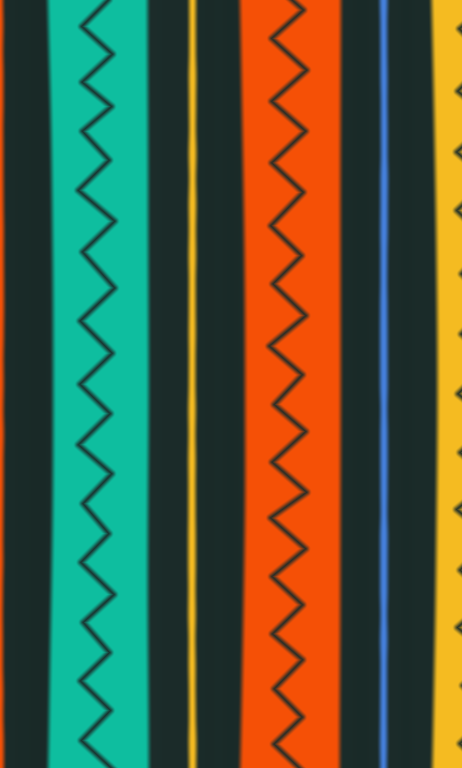
A Shadertoy shader for this pattern:

```glsl
// Hand-cut vertical bands with stitched zigzags, separated by thin lines on dark cloth.

float hash(vec2 p) {
    vec3 q = fract(vec3(p.xyx) * 0.1031);
    q += dot(q, q.yzx + 33.33);
    return fract((q.x + q.y) * q.z);
}

// Smooth one-dimensional noise in -0.5..0.5, one track per seed.
float wobble(float t, float seed) {
    float i = floor(t), f = fract(t);
    f *= f * (3.0 - 2.0 * f);
    return mix(hash(vec2(i, seed)), hash(vec2(i + 1.0, seed)), f) - 0.5;
}

float segmentDistance(vec2 p, vec2 a, vec2 b) {
    vec2 ab = b - a;
    return length(p - a - ab * clamp(dot(p - a, ab) / dot(ab, ab), 0.0, 1.0));
}

// Corner n of the zigzag in a column: even corners left, odd corners right.
vec2 zigzagCorner(float n, float column, float stepY) {
    float side = mod(n, 2.0) * 2.0 - 1.0;
    vec2 jitter = vec2(hash(vec2(n + 40.0, column + 3.0)),
                       hash(vec2(n + 90.0, column + 17.0))) - 0.5;
    float centre = 0.125 - 0.006 * step(1.5, column);
    float y = 0.034 + n * stepY;

    // The stitch runs ahead or behind along each band.
    float lag = 0.018 * sin(3.14159 * clamp(y, 0.0, 1.0));
    float offset = (y - 0.74) / 0.15;
    float drift = column == 0.0 ? 0.024 * exp(-offset * offset)
                : column == 1.0 ? -lag : -0.5 * lag;
    return vec2(centre + side * 0.0205 + jitter.x * 0.008,
                y + drift + jitter.y * 0.12 * stepY);
}

float zigzagDistance(vec2 p, float column) {
    float stepY = column == 1.0 ? 0.0382 : 0.0387;
    float first = floor((p.y - 0.034) / stepY);
    float d = 1.0;
    for (float i = -2.0; i <= 2.0; i++) {
        float n = first + i;
        d = min(d, segmentDistance(p, zigzagCorner(n, column, stepY),
                                      zigzagCorner(n + 1.0, column, stepY)));
    }
    return d;
}

// Soft printed edge, never sharper than one pixel.
float coverage(float d, float softness) {
    float soft = max(1.0 / iResolution.y, softness);
    return 1.0 - smoothstep(-soft, soft, d);
}

void mainImage(out vec4 fragColor, in vec2 fragCoord) {
    vec2 uv = fragCoord / iResolution.y;

    // Each column holds one thin line followed by one wide band.
    float column = floor((uv.x + 0.02) / 0.25);
    vec2 p = vec2(uv.x - column * 0.25, uv.y);
    float kind = mod(column, 3.0);

    vec3 ink = vec3(0.103, 0.168, 0.16);
    vec3 teal = vec3(0.055, 0.745, 0.625);
    vec3 orange = vec3(0.96, 0.315, 0.025);
    vec3 yellow = vec3(0.96, 0.735, 0.13);
    vec3 blue = vec3(0.27, 0.50, 0.86);
    vec3 bandColour = kind < 0.5 ? teal : kind < 1.5 ? orange : yellow;
    vec3 lineColour = kind < 0.5 ? orange : kind < 1.5 ? yellow : blue;

    // Faint vertical shading in the cloth.
    vec3 colour = ink + 0.012 * wobble(uv.x * 70.0, 5.0);

    // Thin line, slightly uneven.
    float lineX = 0.002 * wobble(p.y * 5.0, column + 11.0);
    float lineHalf = 0.0046 + 0.0008 * wobble(p.y * 30.0, column + 23.0);
    colour = mix(colour, lineColour, coverage(abs(p.x - lineX) - lineHalf, 0.0045));

    // Wide band whose left edge bows inwards.
    float left = 0.0625 + 0.007 * sin(3.14159 * clamp(p.y, 0.0, 1.0))
               + 0.001 * wobble(p.y * 6.0, column + 31.0);
    float right = 0.193 + 0.002 * wobble(p.y * 4.0, column + 47.0);
    colour = mix(colour, bandColour, coverage(max(left - p.x, p.x - right), 0.005));

    // Zigzag stitch.
    colour = mix(colour, ink, coverage(zigzagDistance(p, column) - 0.0029, 0.0044));

    fragColor = vec4(colour, 1.0);
}
```
